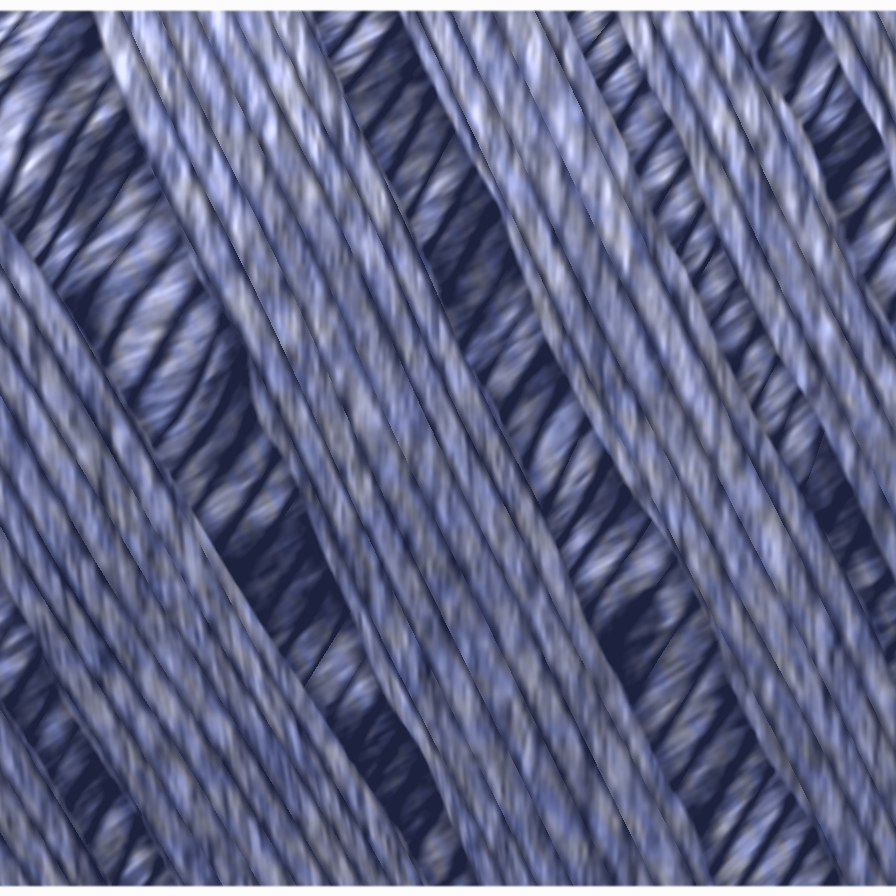
Give the GLSL for this texture, as a WebGL 1 fragment shader.

```glsl
precision highp float;
uniform vec2 u_resolution;

float hash(vec2 p) {
  return fract(sin(dot(p, vec2(127.1, 311.7))) * 43758.55);
}

float noise(vec2 p) {
  vec2 i = floor(p), f = fract(p);
  f = f * f * (3.0 - 2.0 * f);
  return mix(mix(hash(i), hash(i + vec2(1.0, 0.0)), f.x),
             mix(hash(i + vec2(0.0, 1.0)), hash(i + 1.0), f.x), f.y);
}

// Tone of twisted yarn; q.x runs across and q.y along, in strand widths
float yarn(vec2 q, float crease) {
  q.x += 0.35 * (noise(q * vec2(0.5, 0.13)) - 0.5);
  float id = floor(q.x);
  float across = fract(q.x) - 0.5;
  float body = smoothstep(0.52, 0.2, abs(across));
  float depth = crease * (0.45 + 0.9 * noise(vec2(id * 7.3, q.y * 0.3)));

  // Plies lean across the strand, fibres follow the plies
  float lean = across + 0.45 * q.y;
  float wander = noise(vec2(id * 5.1, q.y * 0.7));
  float ply = sin(6.2832 * (lean * 1.5 + hash(vec2(id, 3.0)) + wander));
  float coarse = noise(vec2(lean * 3.6 + id * 17.0, q.y * 0.9));
  float fine = noise(vec2(lean * 7.0 + id * 31.0, q.y * 1.9));

  float tone = 0.49 + 0.06 * (hash(vec2(id, 9.0)) - 0.5);
  tone += 0.04 * ply + 0.30 * (coarse - 0.5) + 0.24 * (fine - 0.5);
  tone -= 0.05 * across;
  return tone * (1.0 - depth * (1.0 - body));
}

// Signed distance to an opening between two bundles
float opening(float u, float centre, float halfWidth) {
  return abs(u - centre) - halfWidth;
}

void main() {
  vec2 p = gl_FragCoord.xy / u_resolution;
  float x = p.x, t = 1.0 - p.y;

  // Slanted bundle coordinate, fanning out towards the left
  float u = x - 0.48 * t + 0.018 * (noise(p * 3.0) - 0.5);
  u -= 0.12 * (t - 0.5) * (1.0 - smoothstep(-0.1, 0.15, u));

  float gap = opening(u, 0.0, 0.10 - 0.06 * t);
  gap = min(gap, opening(u, 0.39, 0.045 + 0.025 * t));
  gap = min(gap, opening(u, 0.655, 0.028));
  gap = min(gap, opening(u, 0.86, 0.042));
  gap = min(gap, opening(u, -0.375, 0.04));
  gap += 0.022 * (noise(vec2(u * 20.0, t * 13.0)) - 0.5);

  // Upper bundles
  float upper = yarn(vec2(u * 23.7, x * 11.0 + t * 24.0), 0.55);
  upper *= 0.86 + 0.14 * smoothstep(-0.004, 0.012, gap);

  // Crossing strands below, with shadowed hollows
  vec2 bend = 0.025 * vec2(noise(p * 9.0), noise(p * 9.0 + 40.0));
  vec2 c = vec2(x, t) + bend;
  vec2 q = vec2(c.x * 0.87 + c.y * 0.5, c.y * 0.87 - c.x * 0.5) / 0.041;
  float lower = yarn(q + 60.0, 0.8);
  float hollow = smoothstep(0.5, 0.78, noise(q * vec2(0.75, 0.3) + 11.0));
  float shade = smoothstep(0.0, 0.035, -gap);
  lower *= (0.62 + 0.42 * shade) * (1.0 - 0.55 * hollow);

  float tone = mix(lower, upper, smoothstep(-0.004, 0.004, gap));

  // Light falls from the upper left
  tone *= 1.20 - 0.33 * smoothstep(0.0, 0.8, t);
  tone *= 1.0 + 0.16 * (1.0 - smoothstep(0.0, 0.5, length(vec2(x, t))));
  tone += 0.05 * (noise(p * vec2(150.0, 110.0)) - 0.5);
  tone = clamp(tone, 0.12, 0.92);

  // Heathered blue and grey fibres
  float tint = noise(vec2(u * 75.0, t * 38.0)) - 0.5;
  vec3 colour = vec3(tone - 0.01, tone + 0.01, tone + 0.115 + 0.06 * tone);
  colour += tint * vec3(-0.06, -0.03, 0.10) * smoothstep(0.1, 0.4, tone);

  // Pale strips at the top and bottom
  float inside = smoothstep(0.009, 0.013, p.y) * smoothstep(0.010, 0.014, t);
  colour = mix(vec3(0.99), colour, inside);
  gl_FragColor = vec4(clamp(colour, 0.0, 1.0), 1.0);
}
```
